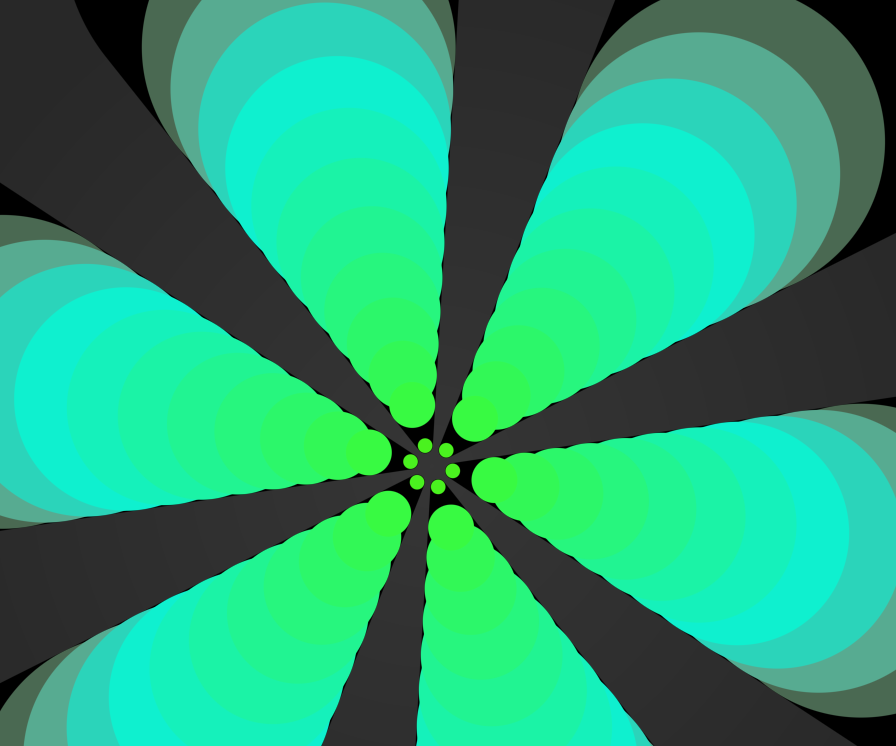
A Shadertoy shader for this background:

```glsl
// Six-petalled flower of nested, growing discs over dark grey wedges.

const float PI = 3.14159265;
const float FLARE = 0.357;  // disc radius relative to its distance from the hub

// Coverage of a shape from its signed distance, smoothed over about a pixel.
float coverage(float dist) {
    float edge = 0.75 / iResolution.y;
    return 1.0 - smoothstep(-edge, edge, dist);
}

// Folds the plane into one petal lying along the positive x axis.
vec2 foldPetals(vec2 p, float turn) {
    float sector = PI / 3.0;
    float angle = mod(atan(p.y, p.x) - turn + 0.5 * sector, sector) - 0.5 * sector;
    return length(p) * vec2(cos(angle), sin(angle));
}

// Disc centred on the petal axis; its size grows with the distance.
float flaredDisc(vec2 p, float along) {
    return length(p - vec2(along, 0.0)) - FLARE * along;
}

// Union of all flared discs between two distances: a tapered capsule.
float taperedCapsule(vec2 p, float start, float end) {
    float nearest = p.x + abs(p.y) * FLARE / sqrt(1.0 - FLARE * FLARE);
    return flaredDisc(p, clamp(nearest, start, end));
}

// Green to cyan along the body, then fading to muted olive at the rim.
vec3 discColor(float i) {
    vec3 green = vec3(0.22, 0.98, 0.26);
    vec3 cyan = vec3(0.06, 0.94, 0.81);
    vec3 teal = vec3(0.17, 0.83, 0.73);
    vec3 sage = vec3(0.34, 0.67, 0.57);
    vec3 olive = vec3(0.29, 0.41, 0.32);
    vec3 color = mix(green, cyan, clamp(i / 7.0, 0.0, 1.0));
    color = mix(color, teal, clamp(i - 7.0, 0.0, 1.0));
    color = mix(color, sage, clamp(i - 8.0, 0.0, 1.0));
    return mix(color, olive, clamp(i - 9.0, 0.0, 1.0));
}

void mainImage(out vec4 fragColor, in vec2 fragCoord) {
    vec2 p = (fragCoord - 0.5 * iResolution.xy) / iResolution.y;
    p -= vec2(-0.0219, -0.125);
    vec2 q = foldPetals(p, radians(47.6));

    // Grey ground, slightly lighter at the hub
    vec3 color = vec3(mix(0.21, 0.155, min(length(p) / 0.75, 1.0)));

    // Black bed beneath each petal
    color = mix(color, vec3(0.0), coverage(taperedCapsule(q, 0.029, 0.75)));

    // Petal discs, from the rim inwards
    for (float i = 10.0; i >= 0.0; i--) {
        float along = 0.0862 + 0.0414 * i + 0.00089 * i * i;
        color = mix(color, discColor(i), coverage(flaredDisc(q, along)));
    }

    // Small dots around the hub
    float dotDist = length(q - vec2(0.029, 0.0)) - 0.0098;
    color = mix(color, vec3(0.29, 0.95, 0.12), coverage(dotDist));

    fragColor = vec4(color, 1.0);
}
```
